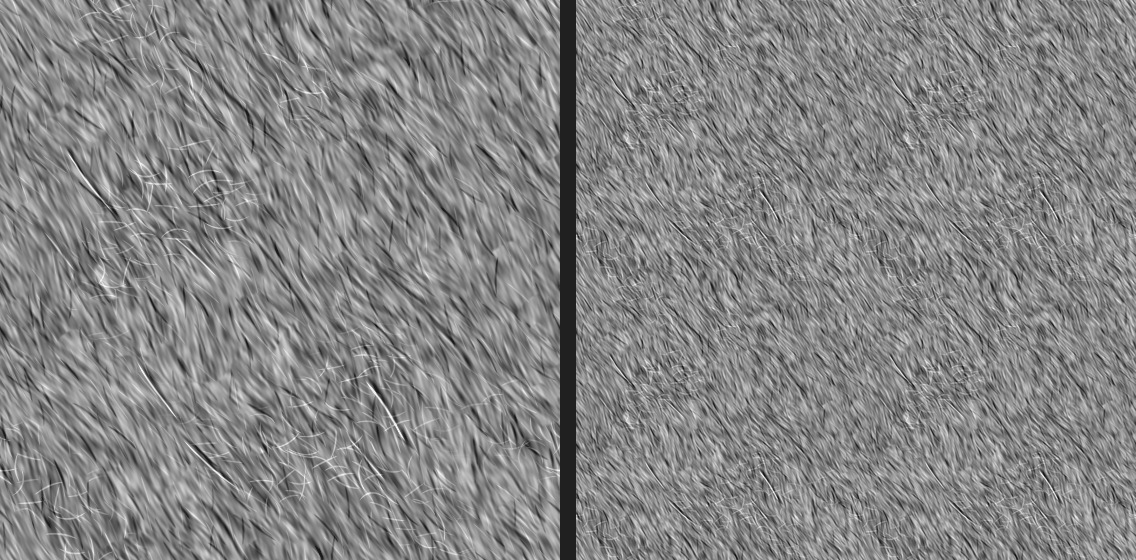
Left, the tile; right, the same tile 2 across and 2 down.
Reproduce this texture procedurally as a Shadertoy shader.

```glsl
const float TAU = 6.2831853;

vec3 hash3(vec2 p) {
    vec3 q = fract((p.xyx + 7.3) * vec3(0.1031, 0.1030, 0.0973));
    q += dot(q, q.yxz + 33.33);
    return fract((q.xxy + q.yzz) * q.zyx);
}

// Slanted grid: x runs across the integer axis, y along the fibre
vec2 toGrid(vec2 p, vec2 axis, vec2 count) {
    return count * vec2(dot(axis, p), axis.y * p.x - axis.x * p.y);
}

// Random values of a slanted cell, repeating exactly with the unit square
vec3 cellRandom(vec2 cell, vec2 axis, vec2 count) {
    float period = dot(axis, axis) * count.x * count.y;
    vec2 s = cell * count.yx;
    vec2 id = vec2(dot(axis, s), axis.y * s.x - axis.x * s.y);
    return hash3(id - period * floor((id + 0.5) / period) + count);
}

// Smooth stretched noise from -1 to 1
float streaks(vec2 p, vec2 axis, vec2 count) {
    vec2 q = toGrid(p, axis, count);
    vec2 c = floor(q), f = smoothstep(0.0, 1.0, q - c);
    float low = mix(cellRandom(c, axis, count).x,
                    cellRandom(c + vec2(1, 0), axis, count).x, f.x);
    float high = mix(cellRandom(c + vec2(0, 1), axis, count).x,
                     cellRandom(c + vec2(1, 1), axis, count).x, f.x);
    return 2.0 * mix(low, high, f.y) - 1.0;
}

// Scattered tapered strokes; size is half width and half length
float strokes(vec2 p, vec2 axis, vec2 count, vec2 size, float spread, float bend, float share) {
    vec2 q = toGrid(p, axis, count);
    float ink = 0.0;
    for (int j = -1; j <= 1; j++)
    for (int i = -1; i <= 1; i++) {
        vec2 cell = floor(q) + vec2(i, j);
        vec3 r = cellRandom(cell, axis, count);
        vec2 d = (q - cell - 0.5 - 0.8 * (r.xy - 0.5)) / (count * length(axis));
        float a = spread * (r.z - 0.5);
        d = mat2(cos(a), sin(a), -sin(a), cos(a)) * d;
        d.x += bend * (r.x - 0.5) * d.y * d.y;
        float reach = size.y * (0.6 + 0.4 * r.y);
        float taper = max(1.0 - d.y * d.y / (reach * reach), 0.0);
        float line = smoothstep(1.0, 0.0, abs(d.x) / (size.x * (0.4 + 0.6 * taper)));
        float present = step(fract(r.z * 7.0 + r.x * 3.0), share);
        ink = max(ink, present * line * smoothstep(0.0, 0.5, taper) * (0.5 + 0.5 * r.y));
    }
    return ink;
}

void mainImage(out vec4 fragColor, in vec2 fragCoord) {
    vec2 p = fragCoord / iResolution.xy;

    // Gentle waviness of the yarn
    p += 0.006 * sin(TAU * (vec2(3, 2) * p.yx + vec2(1, -2) * p.xy))
       + 0.001 * sin(TAU * (vec2(7, 9) * p.yx + vec2(-5, 4) * p.xy + 0.3));

    // Small tufts whose fibres lean different ways
    float tuft = streaks(p, vec2(3, 2), vec2(5, 3));
    float lean = streaks(p, vec2(2, 1), vec2(9, 5));
    float fibre = mix(streaks(p, vec2(3, 2), vec2(56, 8)),
                      streaks(p, vec2(3, 1), vec2(62, 9)), smoothstep(-0.05, 0.1, tuft));
    fibre = mix(fibre, streaks(p, vec2(1, 1), vec2(140, 22)), smoothstep(0.15, 0.3, lean));
    float fine = streaks(p, vec2(2, 1), vec2(104, 25));
    float cross = streaks(p, vec2(4, 3), vec2(30, 9));
    float body = streaks(p, vec2(3, 2), vec2(14, 6));
    float tone = 0.545 + 0.18 * fibre + 0.10 * fine + 0.07 * cross + 0.04 * body;

    // Single pale fibres
    tone += 0.15 * strokes(p, vec2(3, 2), vec2(13, 6), vec2(0.0026, 0.032), 0.8, 6.0, 0.6);

    // Dark nicks where tufts overlap, along two slopes
    tone -= 0.26 * strokes(p, vec2(3, 2), vec2(9, 5), vec2(0.0040, 0.034), 0.8, 8.0, 0.55);
    tone -= 0.24 * strokes(p, vec2(3, 1), vec2(8, 5), vec2(0.0036, 0.036), 0.7, 8.0, 0.45);

    // Deep crevices, some with a bright strand beside them
    vec2 groove = vec2(6, 5);
    tone -= 0.28 * strokes(p, groove, vec2(1), vec2(0.0075, 0.095), 0.3, 1.5, 0.6);
    tone += 0.55 * strokes(p + vec2(0.004, 0.003), groove, vec2(1),
                           vec2(0.0032, 0.070), 0.3, 1.5, 0.15);

    // Loose curly hairs in patches
    float frizz = smoothstep(0.1, 0.5, streaks(p, vec2(1, 1), vec2(5, 3)));
    float hair = max(strokes(p, vec2(2, 3), vec2(7, 7), vec2(0.0030, 0.032), 1.8, 26.0, 0.8),
                     strokes(p, vec2(3, 4), vec2(6, 6), vec2(0.0028, 0.030), 2.6, 34.0, 0.6));
    tone += frizz * (0.27 * hair - 0.04);

    fragColor = vec4(vec3(clamp(tone, 0.1, 0.95)), 1.0);
}
```
